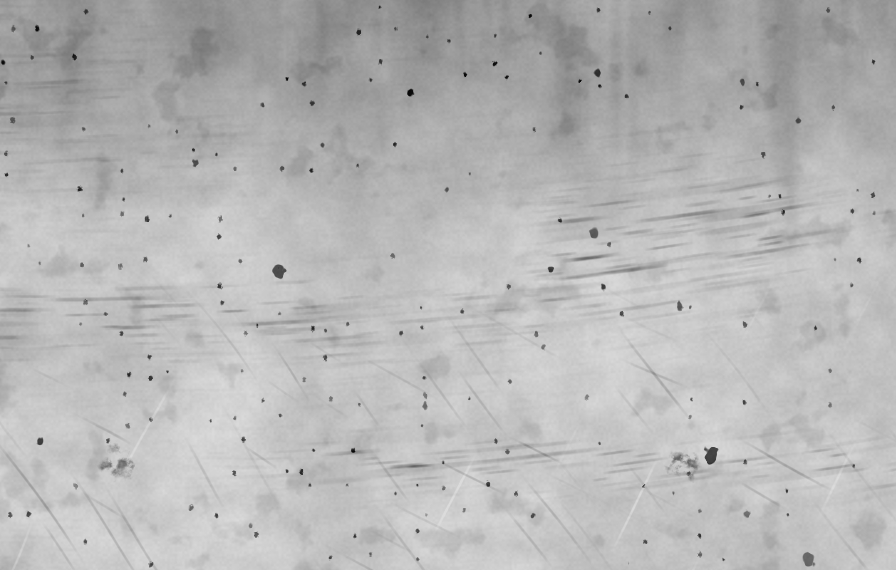
Reproduce this texture procedurally as a WebGL 2 fragment shader.

```glsl
#version 300 es
precision highp float;
// Worn grey plaster wall: damp drips from the top, drag scratches, pits and rusty stains.

uniform vec2 u_resolution;
out vec4 fragColor;

// Tones
const float WALL_TONE = 0.783;
const float TOP_SHADE = 0.165;
const float DRIP_DEPTH = 0.10;
const float CLOUD_DEPTH = 0.16;
const float GRAIN_DEPTH = 0.028;
const float SCRATCH_DEPTH = 0.30;
const float HAIRLINE_DEPTH = 0.13;
const float PIT_DEPTH = 0.58;
const float STAIN_DEPTH = 0.42;

// Layout, in canvas heights
const float SCRATCH_BAND = 0.51;
const float LOWER_BAND = 0.185;
const vec2 STAIN_START = vec2(0.21, 0.185);
const vec2 STAIN_STEP = vec2(0.99, -0.005);
const float STAIN_SIZE = 0.036;

float hash(vec2 p) {
    vec3 h = fract(p.xyx * 0.1031);
    h += dot(h, h.yzx + 33.33);
    return fract((h.x + h.y) * h.z);
}

float noise(vec2 p) {
    vec2 i = floor(p), f = fract(p);
    f = f * f * (3.0 - 2.0 * f);
    return mix(mix(hash(i), hash(i + vec2(1, 0)), f.x),
               mix(hash(i + vec2(0, 1)), hash(i + vec2(1, 1)), f.x), f.y);
}

float fbm(vec2 p) {
    float sum = 0.0, weight = 0.533;
    for (int i = 0; i < 4; i++) {
        sum += weight * noise(p);
        p = mat2(1.6, 1.2, -1.2, 1.6) * p + 7.3;
        weight *= 0.5;
    }
    return sum;
}

float band(float y, float centre, float width) {
    float t = (y - centre) / width;
    return exp(-t * t);
}

vec2 turn(vec2 p, float angle) {
    float c = cos(angle), s = sin(angle);
    return vec2(c * p.x + s * p.y, c * p.y - s * p.x);
}

// Tapered strokes along x, at most one per cell
float strokes(vec2 p, vec2 cell, float density, float thickness, float seed) {
    float pixel = 1.0 / u_resolution.y;
    float row = floor(p.y / cell.y);
    p.x += hash(vec2(row, seed)) * cell.x * 7.0;
    vec2 id = vec2(floor(p.x / cell.x), row) + seed;
    vec2 local = (fract(p / cell) - 0.5) * cell;
    float room = max(cell.y - 2.0 * (thickness + pixel), 0.0);
    float away = abs(local.y - (hash(id + 31.0) - 0.5) * room);
    float halfLength = cell.x * mix(0.15, 0.48, hash(id + 17.0));
    float taper = 1.0 - smoothstep(0.2, 1.0, abs(local.x) / halfLength);
    float line = 1.0 - smoothstep(0.2 * thickness, thickness + 0.5 * pixel, away);
    float strength = mix(0.25, 1.0, hash(id + 53.0));
    return line * taper * strength * step(hash(id), density);
}

// Ragged dark pits, at most one per cell
float pits(vec2 p, float cell, float density, float radius, float seed) {
    float pixel = 1.0 / u_resolution.y;
    vec2 id = floor(p / cell) + seed;
    vec2 jitter = vec2(hash(id + 11.0), hash(id + 23.0)) - 0.5;
    vec2 local = (fract(p / cell) - 0.5 - jitter * (1.0 - 4.0 * radius / cell)) * cell;
    float size = radius * mix(0.45, 1.0, hash(id + 37.0));
    float d = length(local * vec2(1.1, 0.85)) + size * 0.9 * (noise(p * 1.6 / radius) - 0.5);
    float strength = mix(0.5, 1.0, hash(id + 41.0));
    return (1.0 - smoothstep(size - pixel, size + pixel, d)) * strength * step(hash(id), density);
}

void main() {
    vec2 p = gl_FragCoord.xy / u_resolution.y;
    float cloud = fbm(p * 5.0 + 3.0);

    // Plaster, darker towards the top
    float tone = WALL_TONE - TOP_SHADE * smoothstep(0.48, 1.06, p.y + 0.16 * (noise(p * 2.5) - 0.5));
    tone += CLOUD_DEPTH * (cloud - 0.53);
    tone += 0.09 * (fbm(p * 24.0) - 0.5) + GRAIN_DEPTH * (noise(p * 230.0) - 0.5);
    tone -= 0.07 * smoothstep(0.62, 0.78, fbm(p * 17.0 + 40.0));

    // Vertical drips of uneven length
    float dripEnd = mix(0.5, 0.88, noise(vec2(p.x * 13.0, 4.0)));
    float wet = smoothstep(dripEnd, dripEnd + 0.22, p.y);
    float broad = smoothstep(0.35, 0.9, noise(vec2(p.x * 16.0, p.y * 0.9 + 9.0)));
    float fine = noise(vec2(p.x * 62.0, p.y * 2.0));
    tone -= DRIP_DEPTH * wet * (0.65 * broad + 0.45 * fine - 0.15);

    // Drag scratches, tilting up towards the right
    vec2 drag = p + vec2(0.0, 0.012 * noise(p * 4.0) - 0.055 * p.x * p.x);
    float worn = band(drag.y, SCRATCH_BAND, 0.11) * smoothstep(0.3, 0.65, noise(p * vec2(2.6, 5.0) + 2.0));
    float low = band(p.y, LOWER_BAND, 0.035) * smoothstep(0.3, 0.7, p.x);
    float upper = 0.3 * band(p.y, 0.8, 0.14) * (1.0 - smoothstep(0.1, 0.5, p.x));
    float area = worn + 0.9 * low + upper + 0.06;
    float marks = strokes(drag, vec2(0.26, 0.017), 0.6, 0.0045, 5.0)
                + 0.7 * strokes(drag, vec2(0.13, 0.011), 0.5, 0.003, 71.0);
    marks *= mix(0.4, 1.0, noise(p * vec2(45.0, 130.0)));
    tone -= SCRATCH_DEPTH * area * marks;
    tone -= 0.07 * area * smoothstep(0.5, 0.85, noise(drag * vec2(7.0, 95.0)));

    // Diagonal hairlines, dark and light
    float lower = 1.0 - smoothstep(0.3, 0.55, p.y);
    vec2 bent = p + 0.035 * vec2(noise(p * 3.0), noise(p * 3.0 + 8.0));
    float dark = strokes(turn(bent, -0.95), vec2(0.33, 0.035), 0.42, 0.0028, 13.0)
               + strokes(turn(bent, -0.5), vec2(0.27, 0.05), 0.35, 0.0025, 29.0);
    float pale = strokes(turn(bent, 1.1), vec2(0.3, 0.09), 0.25, 0.0025, 47.0);
    tone += HAIRLINE_DEPTH * lower * (0.6 * pale - dark * smoothstep(0.3, 0.6, cloud));

    // Rough stains
    for (int i = 0; i < 2; i++) {
        vec2 v = p - STAIN_START - float(i) * STAIN_STEP;
        float d = length(v) + STAIN_SIZE * 1.5 * (fbm(p * 50.0) - 0.5);
        float cover = 1.0 - smoothstep(0.15 * STAIN_SIZE, 0.85 * STAIN_SIZE, d);
        tone -= STAIN_DEPTH * cover * smoothstep(0.35, 0.65, fbm(p * 75.0 + 20.0));
    }

    // Pits, gathered in loose clusters
    float cluster = smoothstep(0.35, 0.7, noise(p * 3.2 + 15.0));
    float pitting = pits(p, 0.04, 0.06 + 0.2 * cluster, 0.0042, 3.0);
    pitting = max(pitting, pits(p + 0.07, 0.11, 0.12, 0.0075, 19.0));
    pitting = max(pitting, pits(p + 0.1, 0.24, 0.16, 0.0125, 83.0));
    tone = mix(tone, tone - PIT_DEPTH, pitting);

    fragColor = vec4(vec3(clamp(tone, 0.03, 0.86)), 1.0);
}
```
